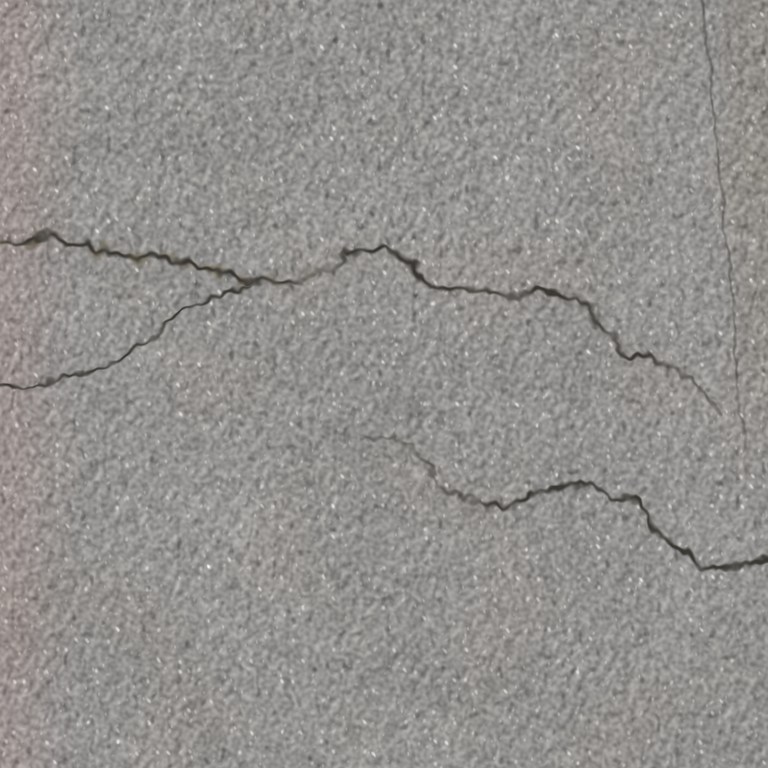
Write a Shadertoy shader that draws this texture.

```glsl
const vec2 mainPath[17] = vec2[17](
    vec2(0, .684), vec2(.065, .693), vec2(.156, .668), vec2(.234, .661), vec2(.32, .633), vec2(.384, .632),
    vec2(.43, .648), vec2(.45, .672), vec2(.5, .677), vec2(.531, .659), vec2(.562, .625), vec2(.638, .617),
    vec2(.716, .622), vec2(.768, .596), vec2(.814, .542), vec2(.885, .518), vec2(.935, .466));
const vec2 branchPath[5] = vec2[5](
    vec2(0, .496), vec2(.104, .51), vec2(.182, .548), vec2(.26, .609), vec2(.325, .629));
const vec2 lowerPath[12] = vec2[12](
    vec2(.423, .447), vec2(.475, .424), vec2(.514, .431), vec2(.553, .401), vec2(.58, .359), vec2(.651, .333),
    vec2(.703, .359), vec2(.755, .372), vec2(.82, .349), vec2(.879, .286), vec2(.931, .258), vec2(1.01, .271));
const vec2 seamPath[7] = vec2[7](
    vec2(.914, 1.01), vec2(.927, .883), vec2(.937, .779), vec2(.954, .61), vec2(.96, .48), vec2(.971, .427), vec2(.969, .32));

vec2 hash2(vec2 p) {
    vec3 q = fract(p.xyx * vec3(.1031, .1030, .0973));
    q += dot(q, q.yzx + 33.33);
    return fract((q.xx + q.yz) * q.zy);
}

float corner(vec2 cell, vec2 offset) {
    float angle = 6.2832 * hash2(cell).x;
    return dot(vec2(cos(angle), sin(angle)), offset);
}

float gradientNoise(vec2 p) {
    vec2 i = floor(p), f = fract(p);
    vec2 u = f * f * f * (f * (f * 6. - 15.) + 10.);
    vec2 e = vec2(1, 0);
    return mix(mix(corner(i, f), corner(i + e.xy, f - e.xy), u.x),
               mix(corner(i + e.yx, f - e.yx), corner(i + e.xx, f - e.xx), u.x), u.y);
}

float segment(vec2 p, vec2 a, vec2 b) {
    vec2 ab = b - a;
    return length(p - a - ab * clamp(dot(p - a, ab) / dot(ab, ab), 0., 1.));
}

float stroke(float dist, float width) {
    return 1. - smoothstep(0., width, dist);
}

// Sparse pale chips, one candidate per cell
float chips(vec2 p) {
    vec2 cell = floor(p), rnd = hash2(cell + 17.);
    vec2 d = fract(p) - .35 - .3 * hash2(cell + 91.);
    d.x += d.y * (rnd.y - .5);
    return step(.86, rnd.x) * (.4 + .6 * rnd.y) * (1. - smoothstep(.05, .32, length(d * vec2(1.2, .9))));
}

void mainImage(out vec4 fragColor, in vec2 fragCoord) {
    vec2 uv = fragCoord / iResolution.xy;

    // Mineral grain: fine noise, side-lit bumps and coarser clumps
    vec2 turned = mat2(.92, .39, -.39, .92) * uv;
    vec2 bump = uv * vec2(98, 76) + 1.2 * gradientNoise(turned * 60.);
    float relief = gradientNoise(bump) - gradientNoise(bump + vec2(.5, -.3));
    float fine = gradientNoise(turned * 145. + 40.);
    float clump = gradientNoise(turned.yx * 52. + 11.);
    float tone = .575 + .13 * fine + .095 * relief + .05 * clump;
    tone -= .12 * smoothstep(.22, .6, gradientNoise(uv * vec2(88, 66) + 70.));
    tone += .23 * chips(uv * 75.) + .13 * chips(turned * 105. + 30.);

    // Broad mottling and a soft stain
    tone += .025 * gradientNoise(uv * 5. + 3.) + .025 * gradientNoise(uv * 14.);
    tone -= .07 * exp(-dot((uv - vec2(.54, .465)) * vec2(90, 48), (uv - vec2(.54, .465)) * vec2(90, 48)));
    vec3 color = tone * vec3(1.01, .997, .982);
    color += vec3(-.006, 0, .009) * gradientNoise(uv * 7. + 20.);
    color += vec3(.025, -.006, -.008) * (1. - smoothstep(0., .12, uv.x));
    color -= vec3(.012, .018, .028) * smoothstep(.92, .98, uv.x) * smoothstep(.35, .6, uv.y);

    // Ragged crack distances
    vec2 wobble = .013 * vec2(gradientNoise(uv * 27.), gradientNoise(uv * 27. + 50.))
                + .008 * vec2(gradientNoise(uv * 75.), gradientNoise(uv * 75. + 50.));
    vec2 p = uv + wobble;
    float mainDist = 1., branchDist = 1., lowerDist = 1., seamDist = 1.;
    for (int i = 0; i < 16; i++) mainDist = min(mainDist, segment(p, mainPath[i], mainPath[i + 1]));
    for (int i = 0; i < 4; i++) branchDist = min(branchDist, segment(p, branchPath[i], branchPath[i + 1]));
    for (int i = 0; i < 11; i++) lowerDist = min(lowerDist, segment(p, lowerPath[i], lowerPath[i + 1]));
    for (int i = 0; i < 6; i++) seamDist = min(seamDist, segment(uv + .4 * wobble, seamPath[i], seamPath[i + 1]));

    // Moss and dirt along the left part of the main crack
    float moss = stroke(mainDist, .016) * (1. - smoothstep(.36, .44, uv.x));
    moss *= smoothstep(-.15, .4, gradientNoise(uv * 34. + 8.));
    color = mix(color, vec3(.43, .39, .29), .6 * moss);

    // Dark openings, fading where the cracks thin out
    float uneven = .85 + .6 * gradientNoise(uv * 38. + 60.);
    float mainFade = (1. - .6 * smoothstep(.37, .4, uv.x) * (1. - smoothstep(.43, .46, uv.x)))
                   * (1. - .5 * smoothstep(.8, .9, uv.x));
    float lowerFade = mix(.3, 1., smoothstep(.46, .72, uv.x));
    float opening = stroke(mainDist, .0065 * mix(.6, 1., mainFade)) * mainFade;
    opening = max(opening, .9 * stroke(branchDist, .005));
    opening = max(opening, stroke(lowerDist, .0065 * mix(.7, 1., lowerFade)) * lowerFade);
    opening = max(opening, .45 * stroke(seamDist, .0035) * smoothstep(.32, .5, uv.y));
    color = mix(color, vec3(.2, .19, .17), clamp(opening * uneven, 0., .92));

    fragColor = vec4(color, 1);
}
```
